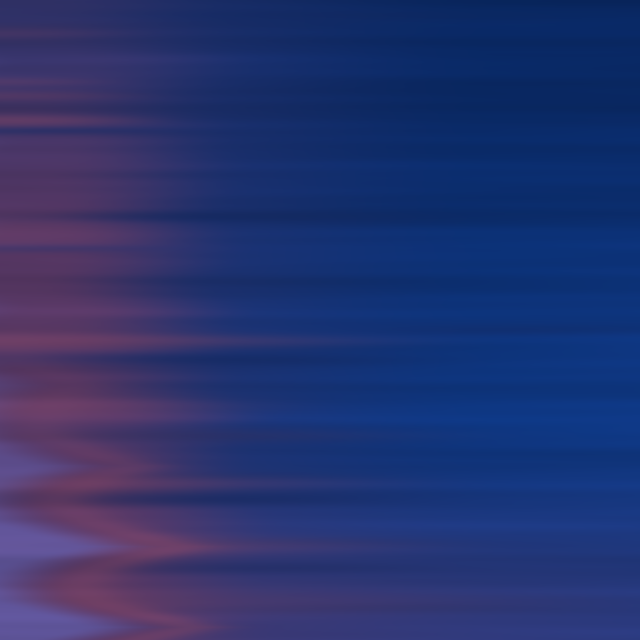
This background is drawn by a WebGL 2 fragment shader. Its source:

```glsl
#version 300 es
precision highp float;

uniform vec2 u_resolution;
out vec4 outColor;

// Palette
const vec3 NAVY = vec3(0.035, 0.155, 0.385);
const vec3 COBALT = vec3(0.055, 0.215, 0.510);
const vec3 INDIGO = vec3(0.170, 0.200, 0.430);
const vec3 DUSK = vec3(0.270, 0.225, 0.450);
const vec3 PLUM = vec3(0.345, 0.215, 0.385);
const vec3 ROSE = vec3(0.500, 0.270, 0.400);
const vec3 LAVENDER = vec3(0.370, 0.340, 0.620);
const vec3 SHADE = vec3(0.075, 0.165, 0.395);

// Shape controls
const float PLUM_START = 0.08;
const float PLUM_END = 0.38;
const float CREST_SPACING = 0.126;
const float CREST_PHASE = 0.02;
const float RIDGE_WIDTH = 0.055;
const float RIPPLE_CONTRAST = 0.065;
const float SHADE_WIDTH = 0.28;
const float PI = 3.14159;

// Warm streaks: height, half thickness, reach, strength
const int GLOWS = 11;
const vec4 GLOW[GLOWS] = vec4[](
  vec4(0.948, 0.008, 0.27, 0.22), vec4(0.872, 0.006, 0.24, 0.26),
  vec4(0.850, 0.007, 0.30, 0.30), vec4(0.812, 0.008, 0.31, 0.50),
  vec4(0.635, 0.018, 0.32, 0.22), vec4(0.467, 0.011, 0.82, 0.50),
  vec4(0.365, 0.016, 0.55, 0.38), vec4(0.319, 0.011, 0.95, 0.20),
  vec4(0.245, 0.012, 0.82, 0.40), vec4(0.147, 0.014, 0.85, 0.52),
  vec4(0.060, 0.020, 1.15, 0.30));

// Cool streaks: height, half thickness, centre, strength
const int SHADOWS = 9;
const vec4 SHADOW[SHADOWS] = vec4[](
  vec4(0.975, 0.010, 0.45, 0.45), vec4(0.796, 0.007, 0.08, 0.50),
  vec4(0.660, 0.009, 0.38, 0.55), vec4(0.612, 0.007, 0.10, 0.35),
  vec4(0.485, 0.012, 0.75, 0.50), vec4(0.440, 0.013, 0.32, 0.60),
  vec4(0.320, 0.017, 0.27, 0.45), vec4(0.222, 0.011, 0.35, 0.45),
  vec4(0.112, 0.012, 0.42, 0.28));

float bell(float d, float width) {
  return exp(-d * d / (width * width));
}

// Layered sines, long in x and fine in y
float ripples(vec2 p) {
  float sum = 0.0;
  float weight = 0.5;
  float frequency = 43.0;
  for (int i = 0; i < 5; i++) {
    float k = float(i);
    float bend = 0.9 * sin(p.x * (2.3 + k) + k * 1.7 + p.y * 9.0);
    sum += weight * sin(p.y * frequency + bend + k * 2.4);
    weight *= 0.72;
    frequency *= 1.63;
  }
  return sum;
}

// Blue sky, lighter to the lower right, turning violet to the left and below
vec3 skyColor(vec2 p) {
  float light = smoothstep(0.95, 0.35, p.y) * mix(0.55, 1.0, p.x);
  vec3 color = mix(NAVY, COBALT, light);
  float left = 1.0 - smoothstep(0.10, 0.78, p.x);
  color = mix(color, INDIGO, left * mix(0.85, 0.65, p.y));
  float below = smoothstep(0.34, 0.0, p.y);
  return mix(color, DUSK, below * mix(0.85, 0.50, p.x));
}

void main() {
  vec2 p = gl_FragCoord.xy / u_resolution;
  float ripple = ripples(p);
  float low = smoothstep(0.60, 0.05, p.y);
  vec3 color = skyColor(p);

  // Plum bank on the left with a ragged edge
  float push = 0.035 * ripple + 0.05 * low;
  float bank = 1.0 - smoothstep(PLUM_START, PLUM_END, p.x - push);
  float bankHeight = mix(0.95, 0.30, smoothstep(0.60, 1.0, p.y));
  color = mix(color, PLUM, bank * bankHeight);

  // Cool streaks
  for (int i = 0; i < SHADOWS; i++) {
    vec4 s = SHADOW[i];
    float amount = bell(p.y - s.x, s.y) * bell(p.x - s.z, SHADE_WIDTH);
    color = mix(color, SHADE, amount * s.w);
  }

  // Warm streaks that taper to the right
  for (int i = 0; i < GLOWS; i++) {
    vec4 g = GLOW[i];
    float taper = 1.0 - smoothstep(0.0, g.z, p.x);
    float thickness = g.y * mix(0.75, 1.25, taper);
    color = mix(color, ROSE, bell(p.y - g.x, thickness) * taper * g.w);
  }

  // Lavender crests on the lower left, rimmed by a rose ridge
  float crest = 1.0 - abs(sin(PI * (p.y - CREST_PHASE) / CREST_SPACING));
  float edge = mix(-0.05, 0.08, low) + crest * mix(0.06, 0.17, low) + 0.012 * ripple;
  float ridge = bell(p.x - edge - 0.05, RIDGE_WIDTH);
  color = mix(color, ROSE, ridge * low * 0.48);
  float veil = 1.0 - smoothstep(edge - 0.12, edge + 0.025, p.x);
  color = mix(color, LAVENDER, veil * mix(0.25, 0.90, low));

  // Fine horizontal light and dark
  color *= 1.0 + RIPPLE_CONTRAST * ripple;
  outColor = vec4(color, 1.0);
}
```
